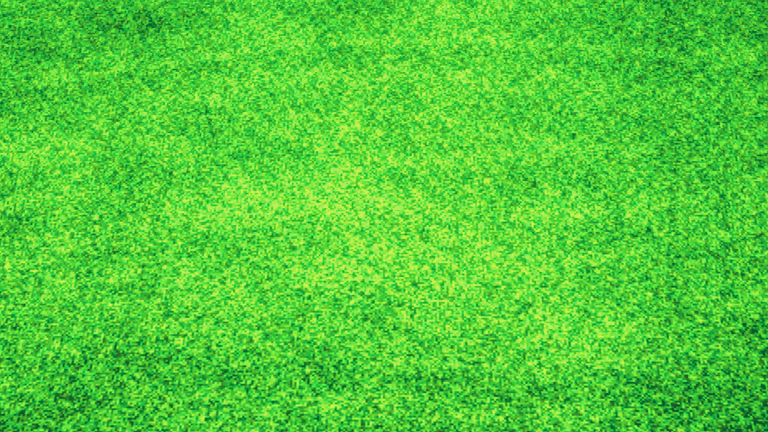
Give the GLSL for this texture, as a Shadertoy shader.

```glsl
// A bright lawn seen at a low angle: fine speckled turf, lit in the middle.
// Layers of value noise and soft mowing arcs add up to one tone, which
// then picks a colour from a ramp of greens, dark shade to yellow tips.

const float GRAIN_SCALE  = 205.0;  // turf grains per canvas height
const float GRAIN_NEAR   = 1.0;    // grain contrast at the bottom
const float GRAIN_FAR    = 0.75;   // grain contrast at the top
const float PATCH_AMOUNT = 0.20;   // broad mottling
const float TUFT_AMOUNT  = 0.17;   // small clumps
const float BAND_AMOUNT  = 0.17;   // mowing bands
const float ARC_AMOUNT   = 0.65;   // pale worn arc near the top
const float ARC_HEIGHT   = 0.905;
const float ARC_BEND     = 0.38;
const float TONE_STEP    = 0.70;   // tone between neighbouring greens
const float TINT_AMOUNT  = 0.055;  // warm and cool variation of blades

const int GREENS = 8;
const vec3 RAMP[GREENS] = vec3[GREENS](
    vec3(0.04, 0.35, 0.16),
    vec3(0.10, 0.48, 0.17),
    vec3(0.16, 0.62, 0.19),
    vec3(0.23, 0.73, 0.20),
    vec3(0.27, 0.82, 0.21),
    vec3(0.41, 0.91, 0.24),
    vec3(0.58, 0.91, 0.28),
    vec3(0.73, 0.93, 0.32));

float hash(vec2 p) {
    return fract(sin(dot(p, vec2(12.9898, 78.233))) * 43758.5453);
}

// Value noise, centred on zero with a spread of about one.
float noise(vec2 p) {
    vec2 cell = floor(p);
    vec2 f = fract(p);
    f = f * f * (3.0 - 2.0 * f);
    float low  = mix(hash(cell), hash(cell + vec2(1.0, 0.0)), f.x);
    float high = mix(hash(cell + vec2(0.0, 1.0)), hash(cell + 1.0), f.x);
    return (mix(low, high, f.y) - 0.5) / 0.215;
}

// Smooth lookup in the ramp; tone zero is the most common green.
vec3 grassColour(float tone) {
    float index = clamp(4.0 + tone / TONE_STEP, 0.0, float(GREENS) - 1.001);
    int base = int(index);
    return mix(RAMP[base], RAMP[base + 1], fract(index));
}

// Pool of light in the middle, falling off towards the corners.
float lightPool(vec2 uv) {
    vec2 d = (uv - vec2(0.49, 0.52)) * 2.0;
    return 0.6 - 1.1 * d.x * d.x - 0.7 * d.y * d.y;
}

// Long shallow bands and one worn line, all bent along the same arc.
float mowingMarks(vec2 uv) {
    float side = uv.x - 0.57;
    float bent = uv.y + ARC_BEND * side * side;
    float bands = noise(vec2(uv.x * 3.0, bent * 17.0) + 5.0);
    float offset = (bent - ARC_HEIGHT) / 0.009;
    float line = exp(-offset * offset);
    float shade = exp(-pow(offset * 0.35 + 1.4, 2.0));
    float wear = smoothstep(-1.0, 1.0, noise(vec2(uv.x * 6.0, 3.0)));
    return BAND_AMOUNT * bands + ARC_AMOUNT * wear * (line - 0.35 * shade);
}

void mainImage(out vec4 fragColor, in vec2 fragCoord) {
    vec2 uv = fragCoord / iResolution.xy;
    float aspect = iResolution.x / iResolution.y;
    vec2 p = vec2((uv.x - 0.5) * aspect, uv.y);

    // Mild perspective: grains shrink towards the top.
    vec2 ground = vec2(p.x * (1.0 + 0.25 * p.y), p.y + 0.125 * p.y * p.y);
    vec2 turf = ground * GRAIN_SCALE * vec2(0.95, 1.1);

    // Fine blades over slightly larger clusters.
    float grain = 0.88 * noise(turf) + 0.42 * noise(turf * 0.47 + 31.7);
    grain *= mix(GRAIN_NEAR, GRAIN_FAR, uv.y);

    // Uneven growth, stretched sideways by the low view.
    float growth = PATCH_AMOUNT * noise(p * vec2(4.0, 7.0) + 11.3)
                 + TUFT_AMOUNT * noise(p * vec2(15.0, 24.0) + 47.1);

    vec3 colour = grassColour(lightPool(uv) + mowingMarks(uv) + growth + grain);
    colour += TINT_AMOUNT * noise(turf * 0.8 + 73.9) * vec3(1.0, 0.1, -0.3);

    fragColor = vec4(clamp(colour, 0.0, 1.0), 1.0);
}
```
